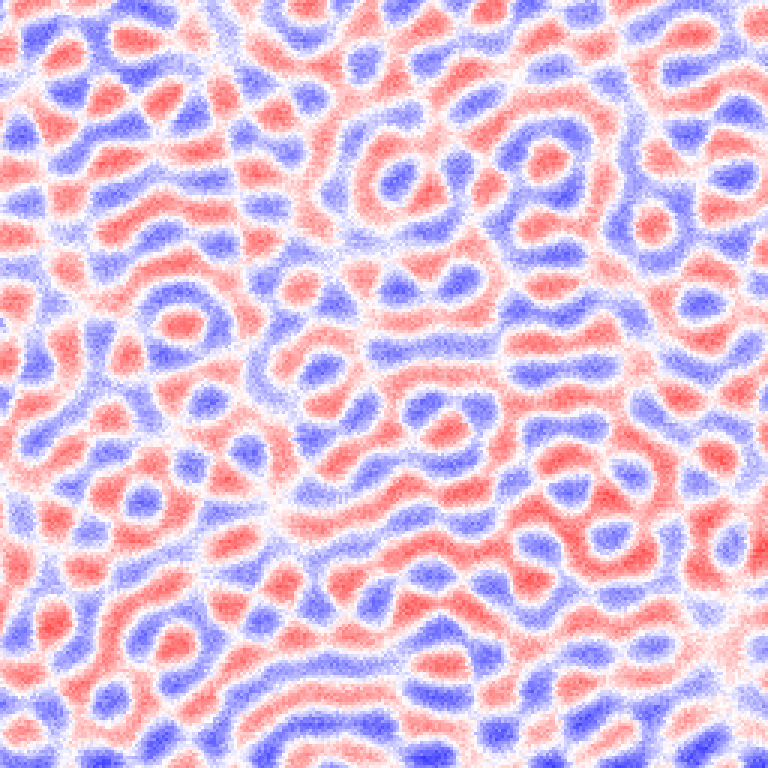
A three.js fragment shader for this pattern:

```glsl
varying vec2 vUv;

const float TAU = 6.2831853;
const float GRID = 256.0;          // grains across the canvas
const int WAVES = 44;
const float STRIPE_FREQ = 13.6;    // stripe pairs across the canvas
const float MAIN_ANGLE = 1.82;     // mean direction across the stripes
const float ANGLE_SPREAD = 1.5;

const vec3 WHITE = vec3(1.0, 0.995, 0.995);
const vec3 RED = vec3(1.0, 0.0, 0.0);
const vec3 BLUE = vec3(0.0, 0.0, 1.0);

float hash(vec2 p) {
  vec3 q = fract(vec3(p.xyx) * 0.1031);
  q += dot(q, q.yzx + 33.33);
  return fract((q.x + q.y) * q.z);
}

// Triangular noise from -1 to 1
float grain(vec2 cell, float seed) {
  return hash(cell + seed) + hash(cell + seed + 71.7) - 1.0;
}

// Sum of waves of nearly one length, as cosine and sine parts
vec2 waveSum(vec2 p, float freq, float angle, float spread) {
  vec2 sum = vec2(0.0);
  for (int i = 0; i < WAVES; i++) {
    float n = float(i);
    float s = 2.0 * (n + 0.5) / float(WAVES) - 1.0;
    float a = angle + spread * s * (0.6 + 0.4 * abs(s));
    float f = freq * (0.93 + 0.14 * hash(vec2(n, 5.3)));
    float phase = TAU * (f * dot(p, vec2(cos(a), sin(a))) + hash(vec2(n, 19.1)));
    sum += vec2(cos(phase), sin(phase));
  }
  return sum / sqrt(float(WAVES));
}

// Winding stripes of evened-out height, fading where they break
float labyrinth(vec2 p) {
  vec2 w = waveSum(p, STRIPE_FREQ, MAIN_ANGLE, ANGLE_SPREAD);
  return w.x / sqrt(dot(w, w) + 0.9);
}

// Broad drift between the two colours
float drift(vec2 p) {
  float band = 0.07 * exp(-pow((p.y - 0.3) / 0.12, 2.0));
  float base = 0.16 * (1.0 - smoothstep(0.0, 0.13, p.y));
  return band - base + 0.03 * sin(5.0 * p.x + 3.0 * sin(4.0 * p.y));
}

// Diverging ramp: blue below zero, white, red above
vec3 ramp(float v) {
  return mix(WHITE, v < 0.0 ? BLUE : RED, min(abs(v), 1.0));
}

void main() {
  vec2 cell = floor(vUv * GRID);
  vec2 p = (cell + 0.5) / GRID;

  // Slight sideways jitter of each scan row
  p.x += 0.0035 * grain(vec2(cell.y, 3.0), 11.0);

  float value = 0.59 * labyrinth(p) + drift(p);
  value += 0.15 * grain(cell, 40.0);
  value += 0.03 * grain(vec2(cell.y, 8.0), 23.0);
  gl_FragColor = vec4(ramp(value), 1.0);
}
```
